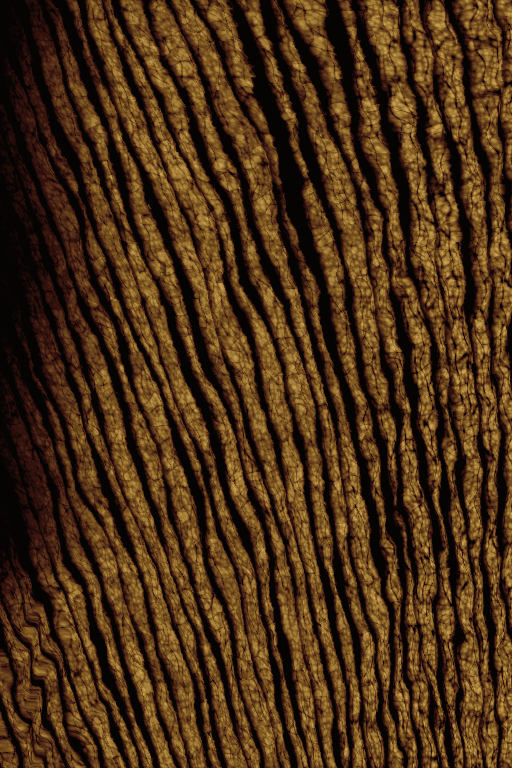
Give the GLSL for this texture, as a Shadertoy shader.

```glsl
// Old tree bark: leaning ridges, black furrows and cracked plates in warm side light.

float hash(vec2 p) {
    return fract(sin(dot(p, vec2(127.1, 311.7))) * 43758.5);
}

// Cellular noise: nearest distance, second distance, random value of the cell.
vec3 cells(vec2 p) {
    vec2 base = floor(p);
    vec3 res = vec3(9.0, 9.0, 0.0);
    for (int j = -1; j <= 1; j++)
    for (int i = -1; i <= 1; i++) {
        vec2 id = base + vec2(i, j);
        vec2 seed = id + 0.1 + 0.8 * vec2(hash(id), hash(id + 57.3));
        float d = length(p - seed);
        if (d < res.x) res = vec3(d, res.x, hash(id + 19.7));
        else res.y = min(res.y, d);
    }
    return res;
}

// Layered sines: a smooth wander in -1..1, different for every seed.
float drift(float t, float seed) {
    return 0.5 * sin(t + seed * 6.3) + 0.3 * sin(2.3 * t + seed * 17.0)
         + 0.2 * sin(5.1 * t + seed * 41.0);
}

vec3 barkColor(float tone) {
    vec3 c = vec3(0.025, 0.012, 0.012);
    c = mix(c, vec3(0.20, 0.07, 0.05), smoothstep(0.10, 0.30, tone));
    c = mix(c, vec3(0.32, 0.17, 0.09), smoothstep(0.30, 0.46, tone));
    c = mix(c, vec3(0.42, 0.27, 0.11), smoothstep(0.46, 0.63, tone));
    c = mix(c, vec3(0.51, 0.36, 0.13), smoothstep(0.63, 0.80, tone));
    c = mix(c, vec3(0.64, 0.49, 0.22), smoothstep(0.80, 0.97, tone));
    return mix(c, vec3(0.78, 0.62, 0.32), smoothstep(1.0, 1.25, tone));
}

void mainImage(out vec4 fragColor, in vec2 fragCoord) {
    vec2 p = fragCoord / iResolution.y;
    float flaky = smoothstep(0.38, 0.58, p.x);
    float gnarled = (1.0 - smoothstep(0.03, 0.20, p.x)) * (1.0 - smoothstep(0.18, 0.30, p.y));

    // Flow of the ridges: leaning on the left, upright on the right
    float x = p.x + 0.003 * sin(p.y * 23.0 + 2.0 * sin(p.x * 31.0))
            + (0.0008 + 0.0014 * flaky) * sin(p.y * 83.0 + 4.0 * sin(p.x * 43.0))
            + 0.005 * gnarled * sin(p.y * 61.0 + 3.0 * sin(p.x * 67.0));
    float across = x + 0.36 * (p.y - 0.45) * (1.0 - smoothstep(0.1, 0.85, x));
    vec2 bark = vec2(across, p.y);

    // Surface detail
    vec3 plate = cells(bark * vec2(42.0, 56.0) + 0.3 * sin(bark.yx * 140.0));
    vec3 chip = cells(bark * vec2(115.0, 80.0));
    vec3 grit = cells(bark * vec2(210.0, 150.0));
    vec3 sliver = cells(bark * vec2(80.0, 17.0) + 0.12 * sin(bark.yx * 170.0));
    float rugged = 0.45 * chip.x + 0.55 * grit.x - 0.45;
    float crack = (1.0 - smoothstep(0.02, 0.17, plate.y - plate.x)) * plate.z;
    float fissure = (1.0 - smoothstep(0.02, 0.22, sliver.y - sliver.x))
                  * smoothstep(0.15, 0.7, sliver.z + 0.25 * flaky);

    // Furrows: each wanders, widens and closes on its own
    float split = exp(-pow((across - 0.452) / 0.010, 2.0)) * smoothstep(0.40, 0.55, p.y);
    float lane = across * 37.0;
    float height = 1.0;
    for (int i = -1; i <= 2; i++) {
        float id = floor(lane) + float(i);
        float seed = hash(vec2(id, 3.0));
        float side = lane - id - 0.28 * drift(p.y * 8.0, seed)
                   - 0.06 * drift(p.y * 38.0, seed + 0.4) - 0.10 * rugged;
        float gap = 0.025 + 0.13 * drift(p.y * 13.0 + 9.0, hash(vec2(id, 8.0)))
                  + 0.14 * (seed - 0.5) + 0.16 * split;
        float flank = mix(0.18, 0.42, smoothstep(-0.06, 0.06, side));
        height = min(height, smoothstep(gap - 0.04, gap + flank,
                                        abs(side) + 0.16 * rugged + 0.06 * (chip.z - 0.5)));
    }

    // Light from the right, deep shade along the left edge
    float tone = 0.81 + 0.20 * (plate.z - 0.5) + 0.22 * (chip.z - 0.5)
               + 0.14 * (grit.z - 0.5) - (0.85 + 0.35 * flaky) * rugged
               - 0.30 * crack - (0.28 + 0.14 * flaky) * fissure
               + 0.05 * drift(across * 19.0, p.y * 0.4) - 0.14 * gnarled;
    tone = tone * height - 0.9 * rugged * height * (1.0 - height);
    float edge = p.x + 0.13 * (1.0 - smoothstep(0.14, 0.34, p.y)) + 0.015 * sin(p.y * 17.0);
    tone *= mix(0.12, 1.0, smoothstep(-0.02, 0.18, edge));

    fragColor = vec4(barkColor(tone), 1.0);
}
```
